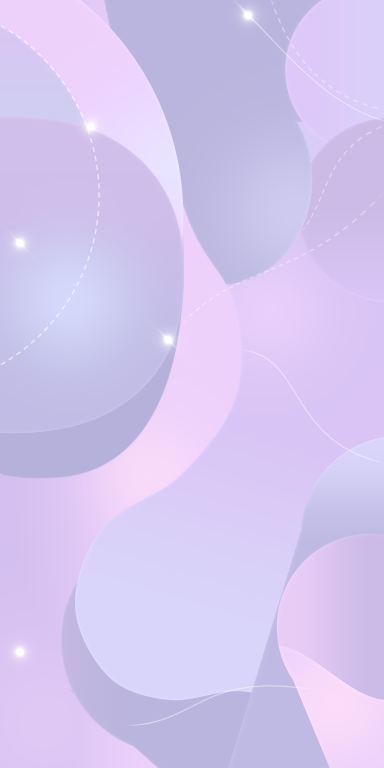
Write a Shadertoy shader that draws this background.

```glsl
// Pastel lavender and pink flowing blobs with fine strands, dashes and sparkles.
// Layout space: 100 units wide, 200 units tall, origin at the lower left.

float glow(vec2 p, vec2 centre, float radius) {
  vec2 d = (p - centre) / radius;
  return exp(-dot(d, d));
}

float circle(vec2 p, vec2 centre, float radius) {
  return length(p - centre) - radius;
}

// Approximate distance to a superellipse
float oval(vec2 p, vec2 centre, vec2 radii, float power) {
  vec2 q = pow(abs(p - centre) / radii + 1e-4, vec2(power));
  return (pow(q.x + q.y, 1.0 / power) - 1.0) * min(radii.x, radii.y);
}

// Half plane with an outward normal, kept below a ceiling
float slope(vec2 p, vec2 point, vec2 normal, float ceiling) {
  return max(dot(p - point, normal), p.y - ceiling);
}

// x: distance to a segment, y: position along it
vec2 segment(vec2 p, vec2 a, vec2 b) {
  vec2 d = b - a;
  float h = clamp(dot(p - a, d) / dot(d, d), 0.0, 1.0);
  return vec2(length(p - a - d * h), h);
}

// Signed distance to a closed smooth curve through the knots
const int KNOTS = 14;
float splineShape(vec2 p, vec2 k[KNOTS]) {
  float dist = 1e3, side = 1.0;
  vec2 a = k[0];
  for (int i = 0; i < KNOTS; i++) {
    vec2 from = k[i], to = k[(i + 1) % KNOTS];
    vec2 ta = 0.5 * (to - k[(i + KNOTS - 1) % KNOTS]);
    vec2 tb = 0.5 * (k[(i + 2) % KNOTS] - from);
    for (int j = 1; j <= 8; j++) {
      float t = float(j) / 8.0, s = 1.0 - t;
      vec2 b = mix(from, to, t * t * (3.0 - 2.0 * t)) + t * s * (s * ta - t * tb);
      dist = min(dist, segment(p, a, b).x);
      if ((a.y > p.y) != (b.y > p.y) &&
          p.x < a.x + (b.x - a.x) * (p.y - a.y) / (b.y - a.y)) side = -side;
      a = b;
    }
  }
  return side * dist;
}

float cover(float dist, float px) {
  return smoothstep(0.7 * px, -0.7 * px, dist);
}

// Fill a shape and brighten its thin rim
vec3 paint(vec3 col, float dist, vec3 fill, float px) {
  return mix(col, fill + 0.035 * exp(-abs(dist) * 3.0), cover(dist, px));
}

float dashes(float along) {
  return smoothstep(0.15, 0.3, abs(fract(along / 2.4) - 0.5));
}

// Thin cubic Bezier line; start and end hold a point and its handle
float strand(vec2 p, vec4 start, vec4 end, bool dashed, float px) {
  float dist = 1e3, along = 0.0;
  vec2 a = start.xy;
  for (int i = 1; i <= 16; i++) {
    float t = float(i) / 16.0, s = 1.0 - t;
    vec2 b = s*s * (s * start.xy + 3.0*t * start.zw) + t*t * (3.0*s * end.xy + t * end.zw);
    vec2 hit = segment(p, a, b);
    if (hit.x < dist) {
      dist = hit.x;
      along = (float(i - 1) + hit.y) / 16.0;
    }
    a = b;
  }
  float fade = smoothstep(0.0, 0.1, along) * smoothstep(1.0, 0.9, along);
  float gaps = dashed ? dashes(along * distance(start.xy, end.zw)) : 1.0;
  return cover(dist - 0.14, px) * fade * gaps;
}

float sparkle(vec2 p, vec2 centre, float ray) {
  vec2 d = p - centre, q = abs(vec2(d.x - d.y, d.x + d.y));
  float beam = exp(-q.y * 4.2 - q.x * 0.32);
  return glow(p, centre, 1.1) + 0.45 * glow(p, centre, 2.4) + ray * beam;
}

void mainImage(out vec4 fragColor, in vec2 fragCoord) {
  vec2 p = fragCoord / iResolution.xy * vec2(100, 200);
  float px = 100.0 / iResolution.x;
  vec3 slate = vec3(0.73, 0.71, 0.87), lilac = vec3(0.85, 0.77, 0.96), mist = vec3(0.85, 0.83, 0.975);
  vec3 pink = vec3(0.93, 0.82, 0.985), blush = vec3(0.98, 0.86, 0.975), mauve = vec3(0.8, 0.73, 0.905);

  // Pink field and slate base
  vec3 col = mix(lilac - 0.02, pink, max(smoothstep(0.0, 45.0, p.x), 0.5 * glow(p, vec2(12), 25.0)));
  col = mix(col, blush, 0.85 * glow(p, vec2(39, 76), 15.0));
  float d = min(circle(p, vec2(45.6, 33.3), 29.7), slope(p, vec2(24.7, 14.6), vec2(-0.664, -0.747), 20.3));
  col = paint(col, d, mix(slate, mauve, smoothstep(35.0, 0.0, p.x)), px);

  // Large central wave
  float wave = splineShape(p, vec2[KNOTS](vec2(30, 215), vec2(47.5, 147), vec2(60.4, 122), vec2(61.5, 97),
    vec2(47, 76.3), vec2(27, 63), vec2(19.5, 42.5), vec2(28, 24), vec2(44, 17.7), vec2(63, 20),
    vec2(80, 14.5), vec2(104, 5), vec2(150, 100), vec2(120, 230)));
  vec3 fill = mix(mist, lilac, smoothstep(40.0, 100.0, p.y + 0.3 * p.x - 15.0));
  fill = mix(fill, pink + 0.01, 0.7 * glow(p, vec2(70, 119), 15.0));
  col = paint(col, wave, mix(fill, mist, 0.5 * smoothstep(130.0, 165.0, p.y)), px);

  // Upper right forms
  float lobe = circle(p, vec2(96.4, 181.8), 22.1);
  col = paint(col, lobe, mix(lilac + 0.015, mist, 0.6 * smoothstep(80.0, 98.0, p.x)), px);
  fill = mix(mauve, lilac, smoothstep(148.0, 122.0, p.y));
  col = paint(col, circle(p, vec2(101.6, 145.3), 24.0), fill, px);
  d = min(oval(p, vec2(57.3, 153.1), vec2(24, 27.3), 2.0), 168.2 - p.y);
  fill = mix(slate, mist - 0.04, glow(p, vec2(77, 145), 19.0));
  col = paint(col, max(max(d, -lobe), wave), fill, px);

  // Lower right forms
  d = min(circle(p, vec2(104.2, 60.7), 25.8), slope(p, vec2(79.2, 64.6), vec2(-0.956, 0.292), 66.0));
  col = paint(col, d, mix(slate + 0.02, mist, smoothstep(58.0, 84.0, p.y)), px);
  d = min(circle(p, vec2(96.4, 36.7), 24.3), slope(p, vec2(74.2, 28.1), vec2(-0.923, -0.385), 29.0));
  col = paint(col, d, mix(pink - 0.02, mauve, smoothstep(75.0, 98.0, p.x)), px);
  d = max(d, p.y - mix(32.0, 17.7, smoothstep(71.0, 101.0, p.x)));
  col = paint(col, d, mix(pink, blush, glow(p, vec2(87, 17), 14.0)), px);

  // Upper left band and rounds
  fill = mix(pink, mist + 0.06, glow(p, vec2(45, 156), 20.0));
  col = paint(col, circle(p, vec2(-24.2, 144), 71.9), fill, px);
  float ring = circle(p, vec2(-25.1, 149.2), 50.9);
  col = paint(col, ring, mix(mist - 0.03, lilac, smoothstep(172.0, 198.0, p.y)), px);
  d = oval(p, vec2(10.4, 134.9), vec2(37.5, 59.4), 2.45);
  col = mix(col, slate - 0.015, cover(d, px) * smoothstep(142.0, 125.0, p.y));
  fill = mix(slate + 0.025, mauve + 0.015, smoothstep(105.0, 160.0, p.y));
  fill = mix(fill, vec3(0.83, 0.85, 0.98), glow(p, vec2(18, 122), 16.0));
  col = paint(col, oval(p, vec2(2.6, 128.4), vec2(45.3, 41.2), 2.3), fill, px);

  // Strands and dashed arc
  float lines = strand(p, vec4(60, 201, 75, 186), vec4(85, 172, 102, 168), false, px)
    + strand(p, vec4(70, 202, 75, 186), vec4(84, 174, 102, 171), true, px)
    + strand(p, vec4(102, 168, 84, 162), vec4(86, 148, 78, 139), true, px)
    + strand(p, vec4(102, 152, 78, 125), vec4(62, 133, 46, 114), true, px)
    + strand(p, vec4(62, 109, 80, 108), vec4(74, 84, 102, 79), false, px)
    + strand(p, vec4(32, 11, 52, 11), vec4(52, 26, 84, 20), false, px);
  lines += 1.3 * cover(abs(ring) - 0.18, px) * dashes(50.9 * atan(p.y - 149.2, p.x + 25.1));
  col = mix(col, vec3(1), min(0.5 * lines, 0.8));

  // Sparkles: position and ray strength
  vec3 stars[5] = vec3[5](vec3(64.6, 196, 0.8), vec3(23.7, 167, 0.1), vec3(5.2, 136.7, 0.7),
    vec3(43.8, 111.5, 0.9), vec3(5.2, 30.2, 0.1));
  for (int i = 0; i < 5; i++)
    col = mix(col, vec3(1), min(sparkle(p, stars[i].xy, stars[i].z), 1.0));
  fragColor = vec4(col, 1);
}
```
